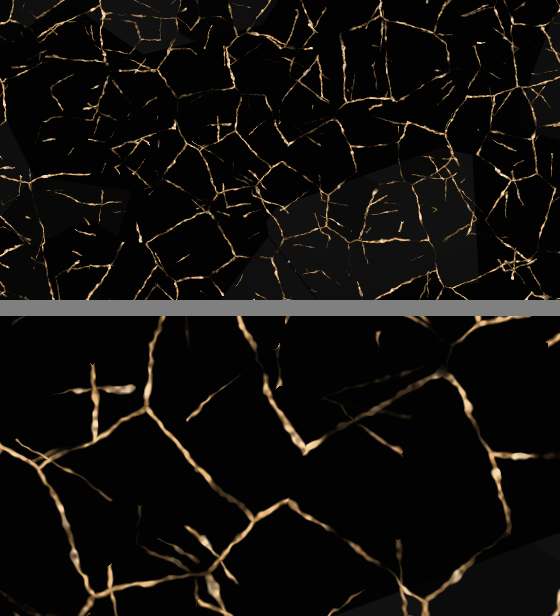
Top, the full canvas; bottom, a detail of the centre.
Give the GLSL for this texture, as a Shadertoy shader.

```glsl
// Black marble with broken gold veins, loose gold splinters and faint grey facets.

#define VEIN_SCALE 5.5       // large vein cells per canvas height
#define CRACK_SCALE 9.5      // fine crack cells per canvas height
#define SPLINTER_SCALE 8.5   // splinter cells per canvas height
#define FACET_SCALE 2.1      // grey facets per canvas height
#define VEIN_KEPT 0.76       // share of vein edges that are drawn
#define CRACK_KEPT 0.25      // share of crack edges that are drawn
#define SPLINTER_KEPT 0.75   // share of cells holding a splinter
#define VEIN_WIDTH 0.0029    // half width in canvas heights
#define GREY_LEVEL 0.058     // brightness of the pale facets
#define BRIGHTNESS 1.45      // gain of the gold
#define ORANGE_GOLD vec3(0.84, 0.59, 0.30)
#define PALE_GOLD vec3(0.98, 0.86, 0.69)

float hash(vec2 p) {
    return fract(sin(dot(p, vec2(127.1, 311.7))) * 43758.5453);
}

vec2 hash2(vec2 p) {
    return vec2(hash(p), hash(p + 57.3));
}

float noise(vec2 p) {
    vec2 i = floor(p), f = fract(p);
    f = f * f * (3.0 - 2.0 * f);
    return mix(mix(hash(i), hash(i + vec2(1, 0)), f.x),
               mix(hash(i + vec2(0, 1)), hash(i + vec2(1, 1)), f.x), f.y);
}

// Returns distance to the nearest kept cell edge, that edge's hash, the cell's hash.
vec3 cellEdges(vec2 p, float kept) {
    vec2 base = floor(p), f = fract(p);
    vec2 home = vec2(0), toHome = vec2(0);
    float nearest = 8.0;
    for (int y = -1; y <= 1; y++)
    for (int x = -1; x <= 1; x++) {
        vec2 g = vec2(x, y);
        vec2 r = g + hash2(base + g) - f;
        if (dot(r, r) < nearest) {
            nearest = dot(r, r);
            home = g;
            toHome = r;
        }
    }
    vec2 edge = vec2(8.0, 0.0);
    for (int y = -2; y <= 2; y++)
    for (int x = -2; x <= 2; x++) {
        vec2 g = home + vec2(x, y);
        vec2 r = g + hash2(base + g) - f;
        vec2 across = r - toHome;
        float id = hash(2.0 * base + g + home + 19.7);
        if (dot(across, across) > 1e-5 && id < kept) {
            float d = dot(0.5 * (toHome + r), normalize(across));
            if (d < edge.x) edge = vec2(d, id / kept);
        }
    }
    return vec3(edge, hash(base + home + 83.1));
}

// Returns distance to the nearest short splinter and that splinter's hash.
vec2 splinters(vec2 p) {
    vec2 base = floor(p), best = vec2(8.0, 0.0);
    for (int y = -1; y <= 1; y++)
    for (int x = -1; x <= 1; x++) {
        vec2 id = base + vec2(x, y);
        if (hash(id + 31.4) > SPLINTER_KEPT) continue;
        float angle = 6.2832 * hash(id + 7.7);
        float reach = mix(0.04, 0.55, hash(id + 3.9));
        vec2 axis = vec2(cos(angle), sin(angle));
        vec2 r = p - id - hash2(id + 11.3);
        float along = clamp(dot(r, axis), -reach, reach);
        float taper = 0.010 * (along / reach + 1.0);
        float d = length(r - axis * along) + taper;
        if (d < best.x) best = vec2(d, hash(id + 5.2));
    }
    return best;
}

// Soft-edged line coverage.
float stroke(float d, float halfWidth, float pixel) {
    return 1.0 - smoothstep(halfWidth - pixel, halfWidth + pixel, d);
}

void mainImage(out vec4 fragColor, in vec2 fragCoord) {
    float pixel = 1.0 / iResolution.y;
    float soft = max(pixel, 0.0022);
    vec2 p = fragCoord * pixel;

    // Bend the lines slightly, at three sizes
    vec2 bent = p + 0.024 * (vec2(noise(p * 9.0), noise(p * 9.0 + 40.0)) - 0.5);
    bent += 0.007 * (vec2(noise(p * 38.0), noise(p * 38.0 + 70.0)) - 0.5);
    bent += 0.003 * (vec2(noise(p * 120.0), noise(p * 120.0 + 20.0)) - 0.5);

    vec3 vein = cellEdges(bent * VEIN_SCALE + 3.0, VEIN_KEPT);
    vec3 crack = cellEdges(bent * CRACK_SCALE + 27.0, CRACK_KEPT);
    vec2 splinter = splinters(bent * SPLINTER_SCALE + 13.0);

    // Uneven width with beads, gaps along the line, and grain
    float beads = smoothstep(0.65, 0.9, noise(p * 55.0 + 5.0));
    float width = VEIN_WIDTH * (0.4 + 0.8 * noise(p * 90.0) + 0.8 * beads);
    float gaps = mix(0.18, 1.0, smoothstep(0.2, 0.55, noise(p * 26.0 + 90.0)));
    float grain = noise(p * 170.0);
    float lustre = BRIGHTNESS * gaps * mix(0.45, 1.15, grain);

    float gold = stroke(vein.x / VEIN_SCALE, width, soft) * mix(0.6, 1.0, vein.y);
    gold = max(gold, stroke(crack.x / CRACK_SCALE, width * 0.85, soft) * mix(0.35, 1.0, crack.y));
    gold = max(gold, stroke(splinter.x / SPLINTER_SCALE, width, soft) * mix(0.4, 1.1, splinter.y));
    gold = clamp(gold * lustre, 0.0, 1.0);

    // Faint grey facets, cut by the vein cells
    vec3 facet = cellEdges(p * FACET_SCALE + 41.0, 1.0);
    float pale = smoothstep(0.35, 0.65, facet.z) * smoothstep(0.0, 0.006, facet.x);
    pale *= mix(0.15, 1.0, smoothstep(0.15, 0.35, vein.z));
    vec3 stone = vec3(0.006 + GREY_LEVEL * pale * (0.8 + 0.3 * noise(p * 4.0)));

    // Orange in the thin parts, pale in the glints
    float glint = clamp(0.5 * grain + 0.5 * beads + 0.3 * gold - 0.1, 0.0, 1.0);
    vec3 metal = mix(ORANGE_GOLD, PALE_GOLD, glint);
    fragColor = vec4(mix(stone, metal * gold, smoothstep(0.0, 0.25, gold)), 1.0);
}
```
